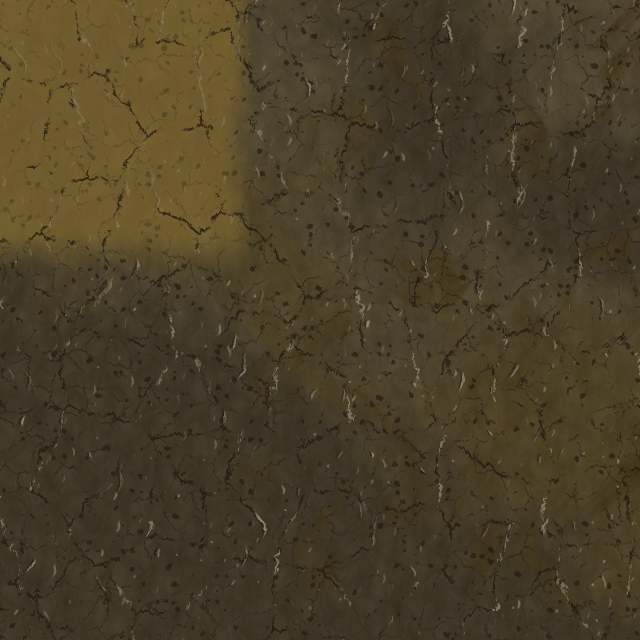
A WebGL 1 fragment shader for this texture:

```glsl
precision highp float;
uniform vec2 u_resolution;

const vec3 SHADOW = vec3(0.245, 0.218, 0.155);
const vec3 UMBER = vec3(0.315, 0.262, 0.150);
const vec3 STONE = vec3(0.338, 0.298, 0.205);
const vec3 OCHRE = vec3(0.440, 0.360, 0.180);
const vec3 RUST = vec3(0.250, 0.185, 0.070);
const vec3 CRACK = vec3(0.110, 0.085, 0.060);
const vec3 FLAKE = vec3(0.640, 0.590, 0.500);
const vec2 OCHRE_CORNER = vec2(0.385, 0.595);
const float CRACK_SCALE = 9.0;
const float FINE_CRACK_SCALE = 23.0;
const float CRACK_WIDTH = 0.0007;
const float FLAKE_WIDTH = 0.0013;
const float FLAKE_SHARE = 0.42;
const float PIT_SCALE = 75.0;
const float GRAIN = 0.022;
const mat2 TURN = mat2(0.8, 0.6, -0.6, 0.8);

vec2 hash2(vec2 p) {
  return fract(sin(vec2(dot(p, vec2(127.1, 311.7)), dot(p, vec2(269.5, 183.3)))) * 43758.5);
}

// Layered, warped sines, roughly -1 to 1
float mottle(vec2 p) {
  float sum = 0.0, amp = 0.6;
  for (int i = 0; i < 5; i++) {
    p += 0.7 * sin(p.yx * 1.3 + float(i) * 2.1);
    sum += amp * sin(p.x) * sin(p.y + 1.0);
    p = TURN * p * 1.9 + 3.7;
    amp *= 0.65;
  }
  return sum;
}

// Cellular borders: distance to the border, and how upright it is
vec2 borders(vec2 p) {
  vec2 cell = floor(p), near = vec2(8.0), next = vec2(8.0);
  for (int j = -1; j <= 1; j++)
    for (int i = -1; i <= 1; i++) {
      vec2 id = cell + vec2(float(i), float(j));
      vec2 d = id + hash2(id) - p;
      if (dot(d, d) < dot(near, near)) { next = near; near = d; }
      else if (dot(d, d) < dot(next, next)) next = d;
    }
  vec2 across = normalize(next - near);
  return vec2(dot(0.5 * (near + next), across), abs(across.x));
}

// Scattered upright slivers of lifted paint
float flakes(vec2 uv, float scale, float pixel) {
  vec2 p = uv * scale, cell = floor(p);
  float cover = 0.0;
  for (int j = -1; j <= 1; j++)
    for (int i = -1; i <= 1; i++) {
      vec2 id = cell + vec2(float(i), float(j));
      vec2 shape = hash2(id + 17.3), kind = hash2(id + 41.9);
      vec2 d = p - id - hash2(id + scale);
      d.x += 0.7 * (shape.x - 0.5) * d.y + 0.05 * sin(d.y * 9.0 + shape.y * 6.0);
      float reach = mix(0.08, 0.45, shape.y * shape.y);
      float taper = 1.0 - smoothstep(0.3, 1.0, abs(d.y) / reach);
      float width = FLAKE_WIDTH * taper * mix(0.3, 1.0, kind.y);
      float line = 1.0 - smoothstep(width, width + pixel, abs(d.x) / scale);
      cover = max(cover, line * taper * step(kind.x, FLAKE_SHARE) * mix(0.3, 1.0, kind.y));
    }
  return cover;
}

float blob(vec2 uv, vec2 center, vec2 size) {
  vec2 d = (uv - center) / size;
  return exp(-dot(d, d));
}

void main() {
  vec2 uv = gl_FragCoord.xy / u_resolution;
  float pixel = 1.0 / min(u_resolution.x, u_resolution.y);
  float drift = mottle(uv * 7.0 + 2.0);
  float patches = mottle(uv * 19.0 + 8.0);
  float fine = mottle(uv * 75.0);
  float streaks = mottle(uv * vec2(110.0, 22.0) + 5.0);

  // Broad paint areas
  vec3 color = mix(UMBER, STONE, smoothstep(-0.5, 0.5, 0.6 * drift + 1.3 * (uv.y - 0.5)));
  float dusk = 1.6 * (0.5 - uv.y) + 0.9 * (0.45 - uv.x) + 0.28 * drift + 0.15 * patches;
  dusk = max(dusk, 0.75 * blob(uv, vec2(0.97, 0.68), vec2(0.2, 0.1)) + 0.2 * patches);
  dusk = max(dusk, 0.5 * blob(uv, vec2(0.67, 0.87), vec2(0.13, 0.2)) + 0.2 * drift);
  color = mix(color, SHADOW, smoothstep(-0.15, 0.45, dusk));
  vec2 inset = vec2(OCHRE_CORNER.x - uv.x, uv.y - OCHRE_CORNER.y) + 0.012 * patches;
  float ochre = smoothstep(-0.02, 0.035, inset.x) * smoothstep(-0.025, 0.05, inset.y);
  color = mix(color, OCHRE, ochre);
  float rust = smoothstep(0.15, 0.8, patches + 0.3 * fine) * smoothstep(0.1, 0.7, uv.x);
  color = mix(color, RUST, 0.5 * rust * (1.0 - ochre));

  // Weathered grain
  float calm = 1.0 - 0.55 * ochre;
  color += GRAIN * calm * (fine + 0.6 * streaks) + 0.012 * patches * vec3(1.0, 0.9, 0.4);

  // Pits and cracks
  vec2 bent = uv + 0.006 * vec2(fine, streaks) + 0.012 * vec2(patches, drift);
  vec2 coarse = borders(bent * CRACK_SCALE);
  vec2 small = borders(bent * FINE_CRACK_SCALE + 4.0);
  float coarseLine = 1.0 - smoothstep(CRACK_WIDTH, CRACK_WIDTH + 1.5 * pixel, coarse.x / CRACK_SCALE);
  float smallLine = 1.0 - smoothstep(0.0, 1.5 * pixel, small.x / FINE_CRACK_SCALE);
  float broken = smoothstep(-0.3, 0.5, fine + 0.5 * patches);
  float crack = max(0.75 * coarseLine * broken, 0.5 * smallLine * broken * calm);
  vec2 pit = uv * PIT_SCALE + 0.3 * vec2(fine, streaks);
  vec2 pitId = floor(pit);
  float pitSize = 0.28 * hash2(pitId + 5.0).y;
  float pitDist = length(fract(pit) - 0.3 - 0.4 * hash2(pitId));
  float pits = (1.0 - smoothstep(pitSize, pitSize + 0.15, pitDist)) * step(hash2(pitId + 9.0).x, 0.16);
  color = mix(color, CRACK, max(crack, 0.6 * pits * calm));

  // Pale flakes, with a dark edge to one side
  vec2 side = vec2(0.0028, -0.001);
  float shade = flakes(uv + 0.003 * vec2(fine, 0.0) + side, 14.0, pixel);
  color = mix(color, CRACK, 0.55 * shade * calm);
  float pale = max(flakes(uv + 0.003 * vec2(fine, 0.0), 14.0, pixel), 0.7 * flakes(uv, 31.0, pixel));
  float lifted = coarseLine * smoothstep(0.7, 0.95, coarse.y) * smoothstep(0.1, 0.6, streaks - 0.4 * fine);
  pale = max(pale * smoothstep(-0.8, 0.3, streaks), 0.8 * lifted);
  color = mix(color, FLAKE, 0.8 * pale * mix(1.0, 0.6, ochre));

  gl_FragColor = vec4(clamp(color, 0.0, 1.0), 1.0);
}
```
